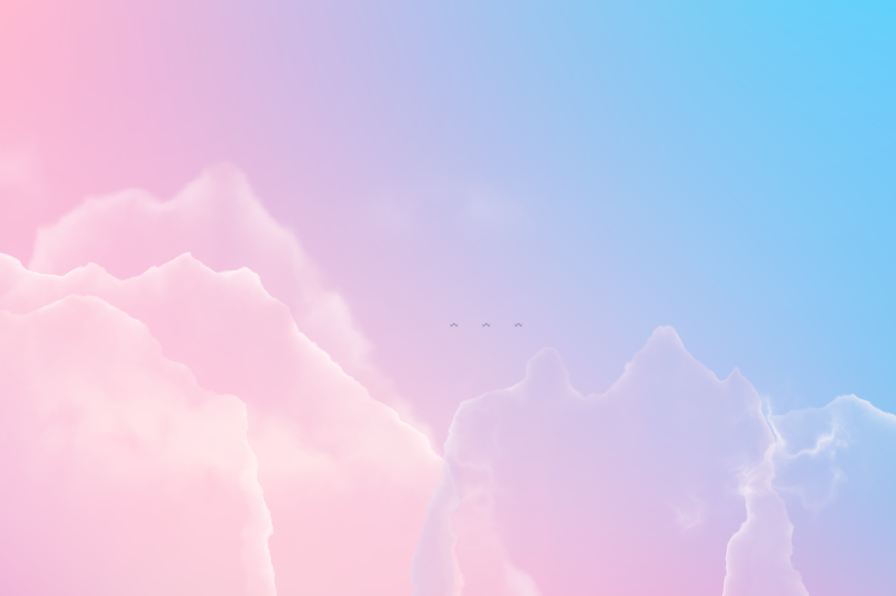
Give the GLSL for this texture, as a Shadertoy shader.

```glsl
const vec3 WHITE = vec3(1.0, 0.96, 0.97);
const vec3 WARM = vec3(0.995, 0.84, 0.875);
const vec3 LILAC = vec3(0.83, 0.76, 0.90);
const vec3 BIRD = vec3(0.55, 0.52, 0.66);
const float WARP = 0.050;        // size of the cloud edge billows
const float RIM_WIDTH = 0.008;   // sharp sunlit line
const float GLOW_WIDTH = 0.045;  // soft light inside the edge
const int OCTAVES = 5;

float hash(vec2 p) {
    return fract(sin(dot(p, vec2(127.1, 311.7))) * 43758.5453);
}

float noise(vec2 p) {
    vec2 i = floor(p), f = fract(p);
    f = f * f * (3.0 - 2.0 * f);
    return mix(mix(hash(i), hash(i + vec2(1, 0)), f.x),
               mix(hash(i + vec2(0, 1)), hash(i + vec2(1, 1)), f.x), f.y);
}

float fbm(vec2 p) {
    float sum = 0.0, amp = 0.5;
    for (int i = 0; i < OCTAVES; i++) {
        sum += amp * noise(p);
        p = mat2(1.6, 1.2, -1.2, 1.6) * p + 7.3;
        amp *= 0.5;
    }
    return sum;
}

float bump(float x, float centre, float width) {
    float t = (x - centre) / width;
    return exp(-t * t);
}

float blob(vec2 p, vec2 centre, vec2 radius) {
    vec2 q = (p - centre) / radius;
    return exp(-dot(q, q));
}

// Cubic through four evenly spaced colours
vec3 cubic(float u, vec3 a, vec3 b, vec3 c, vec3 d) {
    float t = 3.0 * u, t1 = t - 1.0, t2 = t - 2.0, t3 = t - 3.0;
    return -a * t1 * t2 * t3 / 6.0 + b * t * t2 * t3 / 2.0
           - c * t * t1 * t3 / 2.0 + d * t * t1 * t2 / 6.0;
}

vec3 skyColor(vec2 uv) {
    vec3 low = cubic(uv.x, vec3(0.94, 0.71, 0.85), vec3(0.98, 0.81, 0.86),
                     vec3(0.94, 0.74, 0.87), vec3(0.76, 0.73, 0.90));
    vec3 midLow = cubic(uv.x, vec3(0.97, 0.78, 0.88), vec3(0.97, 0.79, 0.88),
                        vec3(0.82, 0.78, 0.92), vec3(0.56, 0.78, 0.95));
    vec3 midHigh = cubic(uv.x, vec3(0.98, 0.75, 0.85), vec3(0.88, 0.75, 0.89),
                         vec3(0.67, 0.78, 0.94), vec3(0.48, 0.79, 0.97));
    vec3 high = cubic(uv.x, vec3(1.0, 0.74, 0.82), vec3(0.81, 0.74, 0.90),
                      vec3(0.56, 0.79, 0.95), vec3(0.38, 0.82, 0.99));
    return cubic(uv.y, low, midLow, midHigh, high);
}

// Cloud outlines as heights over x
float ridge(int id, float x) {
    if (id == 0)  // upper left tuft
        return 0.60 + 0.08 * bump(x, 0.22, 0.10) + 0.12 * bump(x, 0.38, 0.065)
               - 1.5 * max(x - 0.49, 0.0) - 1.5 * max(0.08 - x, 0.0);
    if (id == 1)  // large left bank
        return 0.54 - 0.97 * max(x - 0.42, 0.0) - 6.0 * max(x - 0.75, 0.0)
               + 0.04 * bump(x, 0.0, 0.04) + 0.018 * bump(x, 0.15, 0.03)
               + 0.03 * bump(x, 0.30, 0.04);
    if (id == 2)  // inner left bank
        return 0.475 + 0.035 * bump(x, 0.15, 0.06)
               - 0.75 * max(x - 0.19, 0.0) - 5.0 * max(x - 0.41, 0.0);
    if (id == 3)  // right bank
        return 0.335 + 0.08 * bump(x, 0.91, 0.045) + 0.115 * bump(x, 1.11, 0.07)
               + 0.06 * bump(x, 1.235, 0.03)
               - 4.0 * max(0.765 - x, 0.0) - 4.0 * max(x - 1.265, 0.0);
    return 0.295 + 0.045 * bump(x, 1.43, 0.06) - 3.0 * max(1.30 - x, 0.0);
}

// Depth below an outline, corrected for its slope
float depth(int id, vec2 p) {
    float e = 0.004, h = ridge(id, p.x);
    float slope = (ridge(id, p.x + e) - ridge(id, p.x - e)) / (2.0 * e);
    return (h - p.y) / sqrt(1.0 + slope * slope);
}

void mainImage(out vec4 fragColor, in vec2 fragCoord) {
    vec2 uv = fragCoord / iResolution.xy;
    vec2 p = vec2(uv.x * 1.5, uv.y);
    float aa = 1.5 / iResolution.y;
    vec3 col = skyColor(uv);

    // Billowing warp and mottled light
    vec2 q = p + WARP * (vec2(fbm(p * 16.0), fbm(p * 16.0 + 31.7)) - 0.48);
    float mottle = smoothstep(0.28, 0.70, fbm(q * 11.0 + 4.0));
    float wisps = pow(1.0 - abs(2.0 * fbm(q * 15.0 + 9.0) - 0.96), 5.0);

    // Thin haze high in the middle and beside the left bank
    col = mix(col, WHITE, 0.17 * mottle * blob(p, vec2(0.74, 0.65), vec2(0.16, 0.045)));
    col = mix(col, WHITE, 0.45 * mottle * blob(q, vec2(0.53, 0.49), vec2(0.06, 0.025)));
    col = mix(col, WHITE, 0.25 * mottle * blob(q, vec2(0.02, 0.72), vec2(0.07, 0.06)));

    // Cloud banks: body tint, inner glow, bright rim
    for (int id = 0; id < 5; id++) {
        float d = depth(id, q), inside = max(d, 0.0);
        float soft = id == 0 ? 0.014 : aa;
        float cover = smoothstep(-soft, soft, d);
        float body = (id == 4 ? 0.12 : id == 0 ? 0.35 : 0.5) * exp(-inside / 0.12);
        col = mix(col, id < 3 ? WARM : LILAC, cover * body);
        float glow = (id < 3 ? 0.50 : 0.22) * exp(-inside / GLOW_WIDTH) * mottle;
        float rim = (id == 0 ? 0.25 : 0.55) * exp(-inside / RIM_WIDTH) * (0.35 + 0.65 * mottle);
        col = mix(col, WHITE, cover * min(glow + rim, 0.85));
    }

    // Sunlit patches in the left bank
    float lit = blob(q, vec2(0.17, 0.30), vec2(0.16, 0.09))
              + blob(q, vec2(0.38, 0.25), vec2(0.13, 0.08))
              + blob(q, vec2(0.56, 0.24), vec2(0.14, 0.06));
    col = mix(col, vec3(1.0, 0.94, 0.93), min(0.55 * lit * mottle, 0.6));

    // Frayed wisps at the lower right and between the banks
    float fray = blob(q, vec2(1.31, 0.29), vec2(0.06, 0.05))
               + blob(q, vec2(1.25, 0.18), vec2(0.06, 0.04))
               + blob(q, vec2(1.38, 0.23), vec2(0.05, 0.06))
               + 0.6 * blob(q, vec2(1.15, 0.13), vec2(0.025, 0.03))
               + 0.5 * blob(q, vec2(0.79, 0.20), vec2(0.05, 0.12));
    col = mix(col, WHITE, min(0.65 * fray * wisps, 0.7));

    // Three tiny distant birds
    for (int i = 0; i < 3; i++) {
        vec2 b = p - vec2(0.76 + 0.054 * float(i), 0.455);
        float wing = abs(b.y - 0.0015 * cos(b.x * 700.0)) - 0.0008;
        float mark = smoothstep(aa, 0.0, max(wing, abs(b.x) - 0.005));
        col = mix(col, BIRD, 0.5 * mark);
    }
    fragColor = vec4(clamp(col, 0.0, 1.0), 1.0);
}
```
